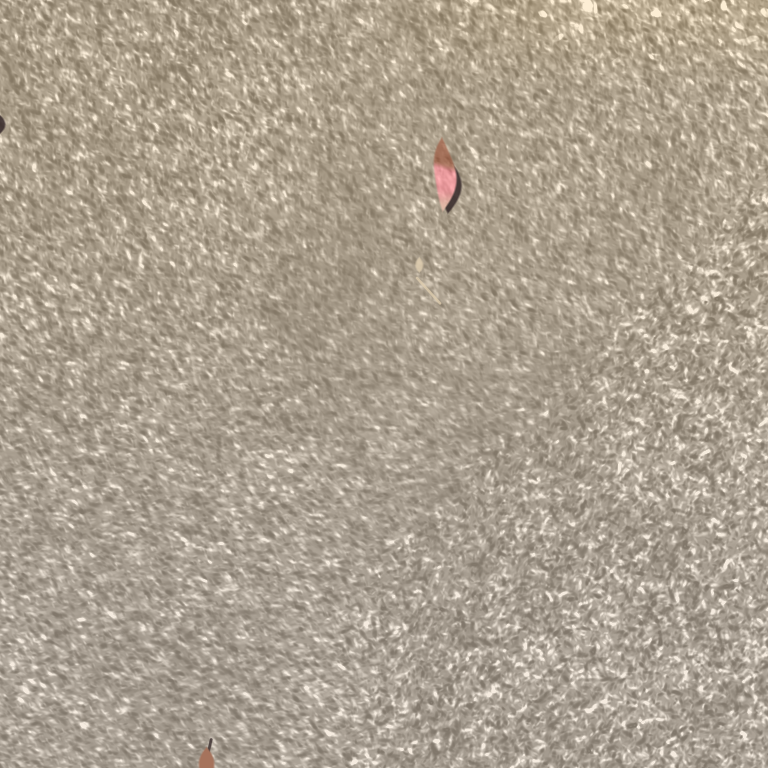
A WebGL 1 fragment shader for this texture:

```glsl
precision highp float;

uniform vec2 u_resolution;

vec3 hash3(vec2 p) {
  vec3 q = fract(vec3(p.xyx) * vec3(0.1031, 0.1030, 0.0973));
  q += dot(q, q.yxz + 33.33);
  return fract((q.xxy + q.yzz) * q.zyx);
}

float valueNoise(vec2 p) {
  vec2 cell = floor(p);
  vec2 f = fract(p);
  f = f * f * (3.0 - 2.0 * f);
  float low = mix(hash3(cell).x, hash3(cell + vec2(1.0, 0.0)).x, f.x);
  float high = mix(hash3(cell + vec2(0.0, 1.0)).x, hash3(cell + 1.0).x, f.x);
  return mix(low, high, f.y);
}

// Signed noise over three octaves, about -1 to 1
float cloud(vec2 p) {
  float sum = 0.0;
  float gain = 0.55;
  for (int i = 0; i < 3; i++) {
    sum += gain * (2.0 * valueNoise(p) - 1.0);
    p = p * 2.1 + 17.3;
    gain *= 0.5;
  }
  return sum;
}

// Scattered light and dark slivers, turned to a local direction
float grains(vec2 p, float density, float angle, float spread, vec2 radii, float seed) {
  vec2 q = p * density;
  vec2 home = floor(q);
  float sum = 0.0;
  for (int y = -1; y <= 1; y++) {
    for (int x = -1; x <= 1; x++) {
      vec2 cell = home + vec2(float(x), float(y));
      for (int k = 0; k < 2; k++) {
        vec2 key = cell + seed + 213.0 * float(k);
        vec3 place = hash3(key);
        vec3 look = hash3(key + 71.7);
        float turn = angle + spread * (2.0 * place.z - 1.0);
        vec2 axis = vec2(cos(turn), sin(turn));
        vec2 d = q - cell - place.xy;
        vec2 local = vec2(dot(d, axis), dot(d, vec2(-axis.y, axis.x)));
        local /= radii * mix(0.7, 1.0, look.y);
        float falloff = max(0.0, 1.0 - dot(local, local));
        sum += (2.0 * look.x - 1.0) * falloff * falloff;
      }
    }
  }
  return sum;
}

// Coverage of a pointed upright leaf
float spindle(vec2 p, vec2 center, vec2 halfSize, float soft) {
  vec2 d = p - center;
  float t = d.y / halfSize.y;
  float edge = halfSize.x * (1.0 - t * t) - abs(d.x);
  return smoothstep(-soft, soft, edge);
}

float stroke(vec2 p, vec2 a, vec2 b, float width) {
  vec2 d = b - a;
  float t = clamp(dot(p - a, d) / dot(d, d), 0.0, 1.0);
  return 1.0 - smoothstep(width * 0.4, width * 1.4, length(p - a - d * t));
}

vec3 sandColor(float tone, float warmth) {
  return vec3(tone, tone - 0.042, tone - 0.102) + warmth * vec3(0.012, 0.003, -0.018);
}

void main() {
  vec2 p = gl_FragCoord.xy / u_resolution;
  float patches = cloud(p * 7.0 + 3.0);
  float upper = smoothstep(0.3, 0.75, p.y);

  // Rough, unaligned ground at lower right; smoother ground in the middle
  float border = min(p.x - 0.48, p.x - 0.22 - p.y) + 0.07 * patches;
  float rough = smoothstep(-0.04, 0.05, border);
  float corner = smoothstep(0.55, 0.1, length(p - vec2(0.0, 1.0)));
  float calm = smoothstep(0.4, 0.05, length((p - vec2(0.57, 0.58)) * vec2(1.0, 0.8)));
  float contrast = 1.0 + 0.3 * rough + 0.2 * corner - 0.25 * calm + 0.15 * patches;

  // Grain direction and size layers
  float angle = mix(-0.42, -0.95, upper);
  float spread = mix(0.55, 1.6, rough);
  float coarse = grains(p, 90.0, angle, spread, vec2(1.0, 0.42), 11.0);
  float fine = grains(p, 150.0, angle, spread + 0.3, vec2(0.95, 0.45), 503.0);
  float pebbles = grains(p, 42.0, -0.3, 1.2, vec2(0.75, 0.4), 907.0);
  float gravel = smoothstep(0.86, 1.0, p.y) * smoothstep(0.4, 0.75, p.x);

  // Skewed tone: broad highlights, short shadows
  float z = contrast * (1.8 * coarse + 1.1 * fine);
  z += 0.4 * patches + 0.3 * cloud(p * 30.0) - 0.15 * calm;
  z += gravel * (0.25 + 2.2 * smoothstep(0.2, 0.65, pebbles));
  float tone = 0.667 + 0.1 * z + 0.016 * z * z;
  float warmth = mix(-0.6, 1.0, smoothstep(0.1, 0.95, p.y)) + gravel;
  vec3 color = sandColor(clamp(tone, 0.36, 0.97), warmth);

  // Straw and small dark debris
  vec3 straw = vec3(0.87, 0.80, 0.68);
  vec3 shade = vec3(0.23, 0.18, 0.18);
  vec3 brown = vec3(0.65, 0.45, 0.36);
  vec3 pink = vec3(0.91, 0.60, 0.61);
  color = mix(color, straw, 0.8 * stroke(p, vec2(0.543, 0.638), vec2(0.573, 0.605), 0.0018));
  color = mix(color, straw, 0.8 * spindle(p, vec2(0.546, 0.655), vec2(0.005, 0.010), 0.002));
  color = mix(color, shade, 0.9 * spindle(p, vec2(0.0, 0.838), vec2(0.007, 0.012), 0.002));
  color = mix(color, shade, 0.8 * stroke(p, vec2(0.270, 0.015), vec2(0.275, 0.037), 0.002));
  color = mix(color, brown, spindle(p, vec2(0.269, 0.005), vec2(0.010, 0.022), 0.002));

  // Fallen leaf with its shadow
  vec2 leafSpot = vec2(0.578 + 0.003 * sin(p.y * 60.0), 0.773);
  float shadow = spindle(p, leafSpot + vec2(0.007, -0.015), vec2(0.013, 0.036), 0.002);
  float leaf = spindle(p, leafSpot, vec2(0.014, 0.048), 0.002);
  float tip = 1.0 - smoothstep(0.778, 0.788, p.y + 0.3 * (p.x - 0.578));
  vec3 leafColor = mix(brown, pink, tip);
  leafColor = mix(leafColor, straw, 0.6 * smoothstep(0.755, 0.73, p.y));
  color = mix(color, shade, 0.9 * shadow);
  color = mix(color, leafColor + 0.04 * z, leaf);

  gl_FragColor = vec4(clamp(color, 0.0, 1.0), 1.0);
}
```
